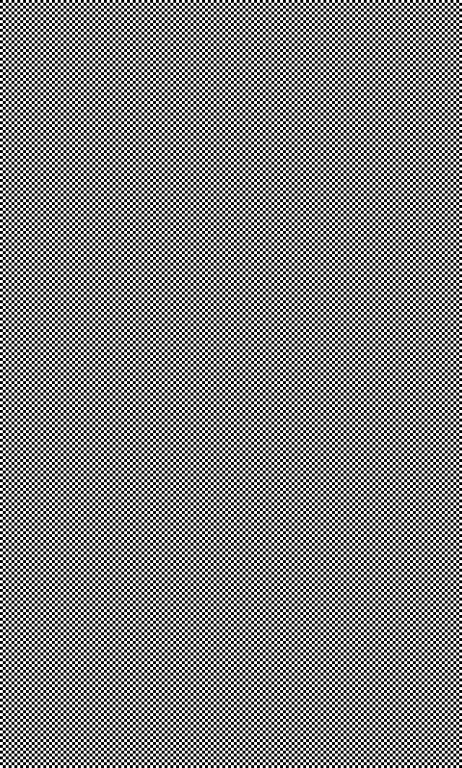
Give the GLSL for this pattern, as a Shadertoy shader.

```glsl
// A fine, even checkerboard of black and white cells covering the canvas.
// Each axis is a square wave averaged exactly over the pixel footprint;
// the product of both waves gives the smoothly antialiased checks.

const vec2 CELL_COUNT = vec2(160.0, 266.0);  // cells across and down
const vec3 DARK_COLOR = vec3(0.0);
const vec3 LIGHT_COLOR = vec3(1.0);

// Integral of a square wave that is +1 on [0,1) and -1 on [1,2).
vec2 squareWaveIntegral(vec2 x) {
    return 1.0 - abs(mod(x, 2.0) - 1.0);
}

// Mean of the square wave over a box of the given width around the center.
vec2 filteredSquareWave(vec2 center, vec2 width) {
    vec2 halfWidth = 0.5 * width;
    return (squareWaveIntegral(center + halfWidth)
          - squareWaveIntegral(center - halfWidth)) / width;
}

void mainImage(out vec4 fragColor, in vec2 fragCoord) {
    // Position and pixel size, both measured in cells
    vec2 pixelSize = CELL_COUNT / iResolution.xy;
    vec2 cellPos = fragCoord * pixelSize;

    // Light where both waves agree in sign, dark where they differ
    vec2 wave = filteredSquareWave(cellPos, pixelSize);
    float lightCoverage = 0.5 + 0.5 * wave.x * wave.y;

    fragColor = vec4(mix(DARK_COLOR, LIGHT_COLOR, lightCoverage), 1.0);
}
```
